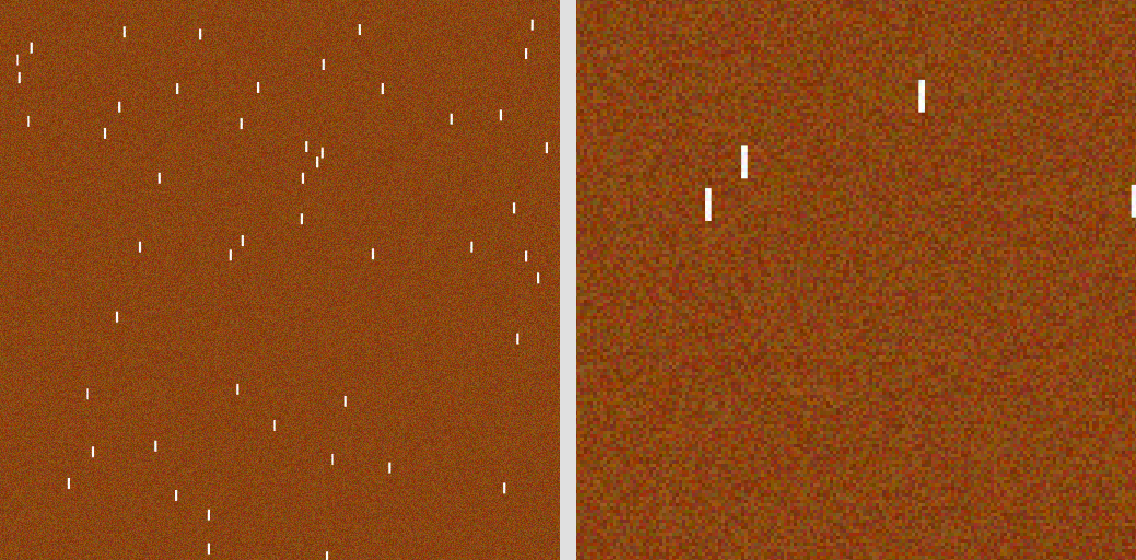
Left, the full canvas; right, a detail of the centre.
Reproduce this texture procedurally as a WebGL 2 fragment shader.

```glsl
#version 300 es
precision highp float;
precision highp int;
// Rust-brown colour grain with sparse upright white dashes.

uniform vec2 u_resolution;
out vec4 fragColor;

const float GRID = 512.0; // grains across the canvas

// Integer hash: three independent values in 0..1.
vec3 hash3(uvec3 v) {
  v = v * 1664525u + 1013904223u;
  v.x += v.y * v.z;
  v.y += v.z * v.x;
  v.z += v.x * v.y;
  v ^= v >> 16u;
  v.x += v.y * v.z;
  v.y += v.z * v.x;
  v.z += v.x * v.y;
  return vec3(v >> 16u) / 65535.0;
}

// Antialiased coverage of an axis-aligned box.
float boxCoverage(vec2 offset, vec2 halfSize, vec2 pixel) {
  vec2 inside = clamp((halfSize - abs(offset)) / pixel + 0.5, 0.0, 1.0);
  return inside.x * inside.y;
}

void main() {
  vec2 p = gl_FragCoord.xy / u_resolution * GRID;
  vec2 pixel = GRID / u_resolution;

  // Scattered dashes, aligned to the grain grid
  float dashes = 0.0;
  for (uint i = 0u; i < 49u; i++) {
    vec2 center = floor(hash3(uvec3(i, 17u, 91u)).xy * GRID);
    dashes = max(dashes, boxCoverage(p - center, vec2(1.0, 5.0), pixel));
  }
  vec3 color = mix(vec3(0.541, 0.269, 0.073), vec3(1.0), dashes);

  // Independent grain in each channel
  vec3 grain = hash3(uvec3(uvec2(p), 5u)) - 0.5;
  color += grain * 0.196;

  fragColor = vec4(clamp(color, 0.0, 1.0), 1.0);
}
```
